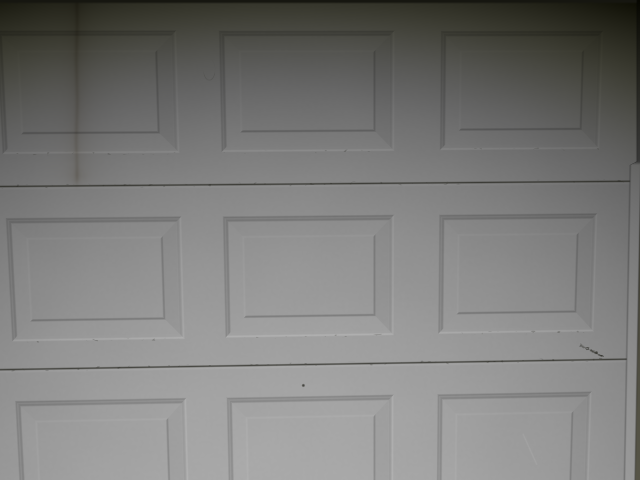
Give the GLSL for this texture, as a Shadertoy shader.

```glsl
// Sectional garage door: three by three raised panels, seams, jamb, stains and scuffs in dim light.

const vec3 RUST = vec3(0.55, 0.48, 0.36);
const vec3 GRIME = vec3(0.11, 0.11, 0.08);
const vec3 JAMB_EDGE = vec3(0.46, 0.45, 0.38);
const vec2 PITCH = vec2(0.4555, 0.376);     // panel spacing, in canvas heights
const vec2 PANEL_HALF = vec2(0.1835, 0.1255);
const float INSET = 0.0425;                 // width of the sloped border

vec2 hashGradient(vec2 cell) {
    vec2 h = vec2(dot(cell, vec2(127.1, 311.7)), dot(cell, vec2(269.5, 183.3)));
    return 2.0 * fract(sin(h) * 43758.55) - 1.0;
}

float gradientNoise(vec2 p) {
    vec2 i = floor(p), f = fract(p);
    vec2 w = f * f * f * (f * (f * 6.0 - 15.0) + 10.0);
    vec2 e = vec2(0.0, 1.0);
    float a = dot(hashGradient(i), f);
    float b = dot(hashGradient(i + e.yx), f - e.yx);
    float c = dot(hashGradient(i + e.xy), f - e.xy);
    float d = dot(hashGradient(i + e.yy), f - e.yy);
    return mix(mix(a, b, w.x), mix(c, d, w.x), w.y);
}

float band(float d, float halfWidth, float aa) {
    return 1.0 - smoothstep(halfWidth - aa, halfWidth + aa, abs(d));
}

float segment(vec2 p, vec2 a, vec2 b) {
    vec2 ab = b - a;
    return length(p - a - ab * clamp(dot(p - a, ab) / dot(ab, ab), 0.0, 1.0));
}

// Picks a shade for left, right, top, bottom; mitre blends at the corners
float sideTone(vec2 q, float mitre, vec4 tones) {
    return mix(q.x < 0.0 ? tones.x : tones.y, q.y < 0.0 ? tones.z : tones.w, mitre);
}

// Relative shading of one raised panel centred on q = 0, y down
float panelRelief(vec2 q, vec2 halfSize, float aa) {
    vec2 d = halfSize - abs(q);
    float depth = min(d.x, d.y);
    float mitre = smoothstep(-aa, aa, d.x - d.y);
    float slope = smoothstep(0.010, 0.013, depth) * (1.0 - smoothstep(INSET - aa, INSET + aa, depth));
    float tone = band(depth - 0.0055, 0.0055, aa) * sideTone(q, mitre, vec4(-0.06, -0.02, -0.07, 0.02));
    tone += band(depth - 0.002, 0.0018, aa) * sideTone(q, mitre, vec4(-0.08, 0.08, -0.11, 0.09));
    tone += band(depth - 0.0080, 0.0022, aa) * sideTone(q, mitre, vec4(-0.09, -0.04, -0.10, 0.0));
    tone += slope * sideTone(q, mitre, vec4(0.010, -0.035, -0.005, 0.015));
    tone += band(depth - INSET, 0.0020, aa) * sideTone(q, mitre, vec4(0.03, -0.15, 0.03, -0.20));
    return tone;
}

// Screen to door: columns -1..1 in x, rows 0..2 in y, with the slight tilt of the view
vec2 doorCoords(vec2 p) {
    float v = (p.y - 0.007) / (PITCH.y - 0.0084 * (p.x - 0.667));
    float t = (p.x - 0.6395 - 0.0035 * v) / (PITCH.x - 0.0113 * v);
    return vec2(t + 0.012 * t * t, v);
}

// Dim light that grows towards the floor and falls off at the sides
vec3 ambientLight(vec2 p) {
    float side = (p.x - 0.6) / 0.667;
    float level = 0.20 + 0.49 * (1.0 - exp(-2.85 * p.y));
    level -= side * side * mix(0.13, 0.08, p.y);
    return vec3(level, level, level - 0.04 * (1.0 - smoothstep(0.2, 0.42, level)));
}

// Rust streak running down from the top to the first seam
vec3 rustStreak(vec3 color, vec2 p) {
    float x = p.x - 0.160 + 0.003 * gradientNoise(vec2(3.0, p.y * 12.0));
    float fade = 1.0 - smoothstep(0.36, 0.40, p.y);
    float amount = 0.28 * exp(-abs(x) / 0.024) + 0.20 * exp(-x * x / 0.00002);
    amount += 0.25 * exp(-abs(x) / 0.012) * smoothstep(0.34, 0.385, p.y);
    amount *= fade * (0.6 + 0.5 * exp(-p.y * 9.0));
    return color * mix(vec3(1.0), RUST, amount);
}

// Scuffs, chips and fine scratches
vec3 wear(vec3 color, vec2 p, float aa) {
    float rough = gradientNoise(p * 150.0);
    float scuff = segment(p, vec2(1.210, 0.720), vec2(1.253, 0.741)) + 0.006 * rough;
    float curl = length((p - vec2(0.436, 0.145)) * vec2(1.8, 1.0)) - 0.022;
    float arc = band(curl, 0.001, aa) * smoothstep(-0.1, 0.3, gradientNoise(p * 35.0));
    float chip = band(length(p - vec2(0.632, 0.803)), 0.0026, aa);
    float taper = smoothstep(1.200, 1.250, p.x);
    color = mix(color, GRIME, mix(0.35, 0.75, taper) * band(scuff, 0.0016, aa) + 0.16 * arc);
    color = mix(color, GRIME, 0.7 * chip);
    float scratch = segment(p, vec2(1.090, 0.905), vec2(1.118, 0.967));
    return color * (1.0 + 0.05 * band(scratch, 0.0012, aa));
}

void mainImage(out vec4 fragColor, in vec2 fragCoord) {
    float aa = 1.0 / iResolution.y;
    vec2 p = vec2(fragCoord.x, iResolution.y - fragCoord.y) / iResolution.y;
    vec2 door = doorCoords(p);
    vec2 cell = vec2(clamp(round(door.x), -1.0, 1.0), clamp(floor(door.y), 0.0, 2.0));

    // Panels: the top row sits higher, the right column is narrower
    vec2 center = cell + vec2(0.0, cell.y < 0.5 ? 0.486 : 0.510);
    vec2 halfSize = PANEL_HALF - vec2(0.010 * step(0.5, cell.x), 0.001 * cell.x);
    vec2 q = (door - center) * PITCH;
    vec3 light = ambientLight(p);
    float grain = 0.010 * gradientNoise(p * 110.0) + 0.015 * gradientNoise(p * 9.0);
    vec3 color = light * (1.0 + panelRelief(q, halfSize, aa) + grain);

    // Dirt caught on the lower lips, then the seams between sections
    float flecks = smoothstep(0.22, 0.5, gradientNoise(p * vec2(95.0, 160.0)));
    float lip = band(q.y - halfSize.y, 0.003, aa) * step(abs(q.x), halfSize.x);
    float seam = (door.y - clamp(round(door.y), 1.0, 2.0)) * PITCH.y;
    color = mix(color, GRIME, 0.25 * flecks * max(lip, band(seam, 0.004, aa)));
    color *= 1.0 + 0.04 * band(seam - 0.004, 0.0022, aa);
    color = mix(color, GRIME, 0.72 * band(seam, 0.0014, aa));
    color = wear(rustStreak(color, p), p, aa);
    color = mix(color, GRIME * 0.8, 1.0 - smoothstep(-0.003, 0.003, p.y - 0.006));

    // Jamb along the right side: a dark sliver above, a pale strip below
    float lower = smoothstep(0.335, 0.345, p.y);
    float edge = p.x - mix(1.327, 1.3195 - 0.0186 * p.y, lower);
    vec3 jamb = light * mix(0.60, 1.05, lower);
    jamb = mix(jamb, JAMB_EDGE * light * 1.3, smoothstep(-aa, aa, edge - 0.022));
    color = mix(color, jamb, smoothstep(-aa, aa, edge));
    color *= 1.0 - 0.22 * band(edge, 0.0016, aa) - 0.25 * band(edge - 0.022, 0.0014, aa);
    fragColor = vec4(clamp(color, 0.0, 1.0), 1.0);
}
```
